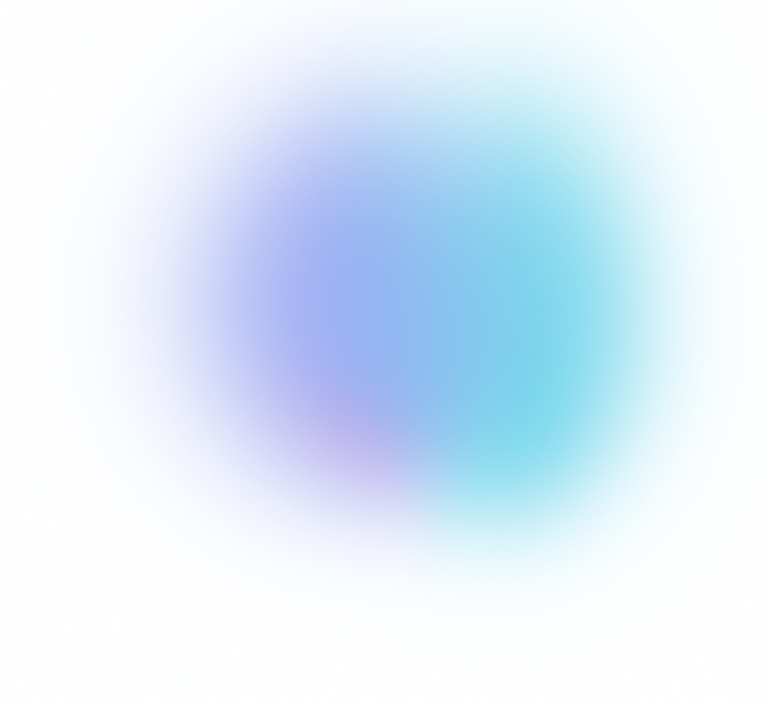
A Shadertoy shader for this background:

```glsl
// A soft glow on white: a periwinkle half on the left melts into a cyan half
// on the right, with a lilac flush low on the left. Each half is an ellipse
// with a Gaussian edge; a soft seam blends their coverage and tint.

// Positions are relative to the canvas centre, in canvas heights
const vec2 LEFT_CENTRE  = vec2(0.023, 0.070);
const vec2 LEFT_RADIUS  = vec2(0.264, 0.274);
const vec2 RIGHT_CENTRE = vec2(0.172, 0.048);
const vec2 RIGHT_RADIUS = vec2(0.182, 0.275);

// Edge softness: side, top, bottom
const vec3 LEFT_BLUR  = vec3(0.103, 0.103, 0.075);
const vec3 RIGHT_BLUR = vec3(0.078, 0.114, 0.074);

const float SEAM_X = 0.075;
const float SEAM_BEND = 0.25;
const float SEAM_NARROW = 0.075;
const float SEAM_WIDE = 0.22;

const vec2 FLUSH_CENTRE = vec2(-0.034, -0.148);
const vec2 FLUSH_SIZE = vec2(0.17, 0.09);
const float FLUSH_ANGLE = -0.42;
const float FLUSH_STRENGTH = 0.8;

const vec3 PAPER      = vec3(0.995, 0.998, 1.00);
const vec3 PERIWINKLE = vec3(0.61, 0.67, 0.95);
const vec3 CYAN       = vec3(0.47, 0.84, 0.925);
const vec3 LILAC      = vec3(0.70, 0.65, 0.91);

const float GRAIN_CELLS = 468.0;
const float GRAIN_AMOUNT = 0.005;

float hash(vec2 p) {
    vec3 q = fract(vec3(p.xyx) * 0.1031);
    q += dot(q, q.yzx + 33.33);
    return fract((q.x + q.y) * q.z);
}

// Smooth approximation of the Gaussian cumulative curve
float gaussianStep(float z) {
    z = clamp(z, -5.0, 5.0);
    return 1.0 / (1.0 + exp(-z * (1.6 + 0.07 * z * z)));
}

// Coverage of an ellipse whose blur depends on the direction
float softEllipse(vec2 p, vec2 radius, vec3 blur) {
    float reach = length(p) + 1e-4;
    vec2 dir = p / reach;
    float edge = 1.0 / length(dir / radius);
    float verticalBlur = mix(blur.z, blur.y, 0.5 + 0.5 * dir.y);
    float spread = mix(blur.x, verticalBlur, dir.y * dir.y);
    return gaussianStep((edge - reach) / spread);
}

void mainImage(out vec4 fragColor, in vec2 fragCoord) {
    vec2 p = (fragCoord - 0.5 * iResolution.xy) / iResolution.y;

    // Each half runs on flat past its centre, beneath the other half
    vec2 toLeft = p - LEFT_CENTRE;
    vec2 toRight = p - RIGHT_CENTRE;
    toLeft.x = min(toLeft.x, 0.0);
    toRight.x = max(toRight.x, 0.0);
    float leftCover = softEllipse(toLeft, LEFT_RADIUS, LEFT_BLUR);
    float rightCover = softEllipse(toRight, RIGHT_RADIUS, RIGHT_BLUR);

    // Curved seam, tighter towards the bottom
    float seam = SEAM_X - SEAM_BEND * p.y * p.y;
    float seamWidth = mix(SEAM_NARROW, SEAM_WIDE, smoothstep(-0.23, 0.03, p.y));
    float side = smoothstep(-seamWidth, seamWidth, p.x - seam);

    // Tilted lilac flush
    vec2 axis = vec2(cos(FLUSH_ANGLE), sin(FLUSH_ANGLE));
    vec2 f = p - FLUSH_CENTRE;
    f = vec2(dot(f, axis), dot(f, vec2(-axis.y, axis.x))) / FLUSH_SIZE;
    float flush = FLUSH_STRENGTH * exp(-dot(f, f));

    vec3 tint = mix(mix(PERIWINKLE, LILAC, flush), CYAN, side);
    float cover = mix(leftCover, rightCover, side);
    vec3 color = mix(PAPER, tint, cover);

    // Faint grain against banding
    color += (hash(floor(p * GRAIN_CELLS) + 512.0) - 0.5) * GRAIN_AMOUNT;
    fragColor = vec4(clamp(color, 0.0, 1.0), 1.0);
}
```
